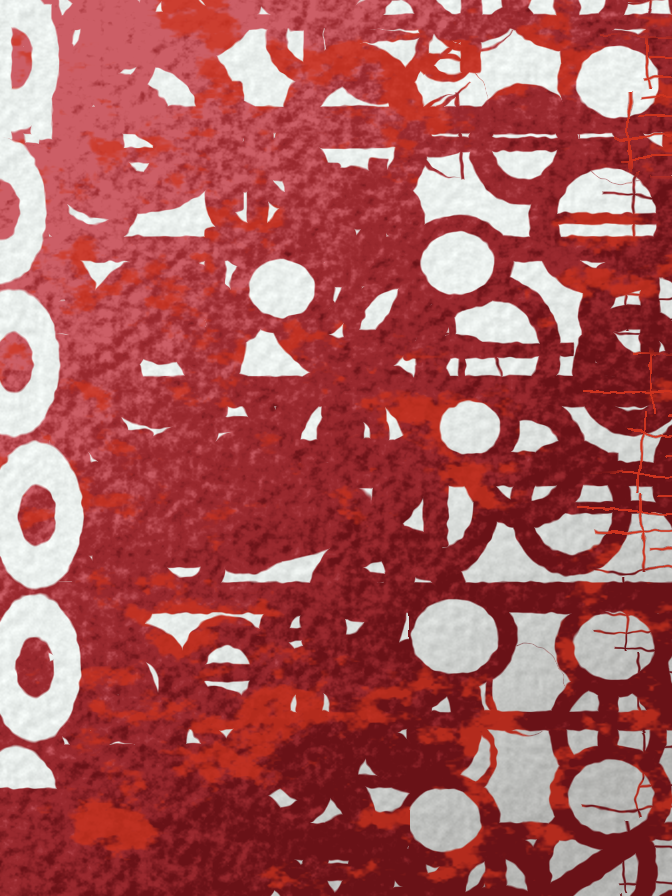
A WebGL 2 fragment shader for this pattern:

```glsl
#version 300 es
precision highp float;
// Red ink print of tangled rings and bars on grainy white paper.
uniform vec2 u_resolution;
out vec4 fragColor;

float hash(vec2 p) {
  return fract(sin(dot(p, vec2(127.1, 311.7))) * 43758.5453);
}

float noise(vec2 p) {
  vec2 i = floor(p), f = fract(p);
  f = f * f * (3.0 - 2.0 * f);
  return mix(mix(hash(i), hash(i + vec2(1, 0)), f.x),
             mix(hash(i + vec2(0, 1)), hash(i + vec2(1, 1)), f.x), f.y);
}

float fbm(vec2 p) {
  return 0.5 * noise(p) + 0.3 * noise(p * 2.1 + 7.0) + 0.2 * noise(p * 4.3 + 3.0);
}

float box(vec2 p, vec2 halfSize) {
  vec2 q = abs(p) - halfSize;
  return length(max(q, 0.0)) + min(max(q.x, q.y), 0.0);
}

float ellipse(vec2 p, vec2 r) {
  return (length(p / r) - 1.0) * min(r.x, r.y);
}

// One ring and one bar per cell, merged with those of the neighbours
float tangle(vec2 p, float cell, float seed) {
  float d = 1.0;
  vec2 base = floor(p / cell);
  for (int y = -1; y <= 1; y++)
    for (int x = -1; x <= 1; x++) {
      vec2 id = base + vec2(x, y), key = id + seed;
      vec2 centre = id + vec2(hash(key), hash(key + 5.3));
      vec2 q = p / cell - centre;
      float radius = mix(0.28, 0.56, hash(key + 9.1));
      float stroke = mix(0.06, 0.13, hash(key + 2.7));
      float ring = abs(length(q * vec2(1.0, mix(0.8, 1.1, hash(key + 4.4)))) - radius) - stroke;
      float pick = hash(key + 13.9);
      float angle = pick < 0.45 ? 0.0 : pick < 0.75 ? 1.5708 : pick * 9.0;
      float c = cos(angle), s = sin(angle);
      vec2 barSize = vec2(mix(0.3, 0.75, hash(key + 6.2)), mix(0.04, 0.1, pick));
      d = min(d, min(ring, box(mat2(c, -s, s, c) * q, barSize)));
    }
  return d * cell;
}

// Distance to the ink: negative where it is printed
float inkShape(vec2 p) {
  float dense = smoothstep(0.62, 0.36, p.x + 0.12 * (noise(p * 6.0) - 0.5));
  float d = tangle(p, 0.15, 3.0) - 0.005 * dense;
  d = min(d, tangle(p, 0.1, 41.0) + mix(0.013, -0.004, dense));

  // Long horizontal bars
  float row = floor(p.y / 0.13);
  float barY = (row + mix(0.3, 0.7, hash(vec2(row, 8.0)))) * 0.13;
  d = min(d, abs(p.y - barY) - mix(0.008, 0.018, hash(vec2(row, 2.0))));

  // Solid masses
  d = min(d, ellipse(p - vec2(0.25, 0.43), vec2(0.17, 0.06)));
  d = min(d, box(p - vec2(0.12, 0.06), vec2(0.13, 0.11)));

  // Bold rings with cleared centres
  vec2 id = floor(p / 0.2);
  if (hash(id + 17.0) < 0.3 + 0.4 * smoothstep(0.35, 0.5, p.x)) {
    vec2 q = p - (id + mix(vec2(0.36), vec2(0.64), vec2(hash(id), hash(id + 3.0)))) * 0.2;
    float inner = ellipse(q, vec2(0.049, 0.042) * mix(0.7, 1.0, hash(id + 6.0)));
    d = max(min(d, inner - 0.018), -inner);
  }

  // White arcs and strokes down the left margin
  float slot = floor(p.y / 0.17);
  vec2 q = vec2(p.x - 0.05 * hash(vec2(slot, 4.0)), mod(p.y, 0.17) - 0.085);
  float arc = abs(ellipse(q, vec2(0.036, 0.058))) - 0.015;
  float stroke = box(p - vec2(0.02, 0.92), vec2(0.04, 0.075));
  stroke = max(stroke, 0.011 - abs(mod(p.x, 0.045) - 0.024));
  d = min(d, box(p, vec2(0.055, 0.84)));
  return max(d, -min(max(arc, 0.12 - p.y), stroke));
}

// Thin scratchy pen lines along the right edge
float scratches(vec2 p) {
  vec2 q = p + 0.012 * (vec2(noise(p * 28.0), noise(p * 23.0 + 9.0)) - 0.5);
  float row = floor(q.y / 0.022);
  float across = abs(mod(q.y, 0.022) - 0.011) - 0.0013;
  across = max(across, mix(0.64, 0.76, hash(vec2(row, 6.0))) - q.x);
  float down = abs(q.x - 0.69 - 0.04 * hash(vec2(floor(q.y / 0.09), 1.0))) - 0.0014;
  return min(across, down);
}

void main() {
  vec2 p = gl_FragCoord.xy / u_resolution.y;
  float soft = max(0.0012, 0.8 / u_resolution.y);
  vec2 rough = p + 0.003 * (vec2(noise(p * 130.0), noise(p * 130.0 + 31.0)) - 0.5);
  float pen = scratches(rough);
  float ink = smoothstep(soft, -soft, min(inkShape(rough), pen));

  // Paper tooth, lit from the upper left
  vec2 tooth = p * 105.0;
  float relief = fbm(tooth) - fbm(tooth + vec2(-0.5, 0.6));
  float mottle = fbm(p * 75.0 + 20.0) - 0.5;

  vec3 paper = mix(vec3(0.70, 0.70, 0.69), vec3(0.92, 0.94, 0.93),
                   smoothstep(-0.3, 0.55, p.y - 0.9 * p.x + 0.3));
  paper += 0.12 * relief;

  // Ink runs from lit pink to deep crimson
  float light = 0.38 + 0.9 * p.y - 1.1 * p.x + 0.6 * relief + 0.65 * mottle;
  vec3 red = mix(vec3(0.41, 0.07, 0.09), vec3(0.60, 0.16, 0.18), smoothstep(0.0, 0.5, light));
  red = mix(red, vec3(0.80, 0.37, 0.40), smoothstep(0.5, 1.05, light));

  // Patches of orange-red showing through
  float patches = fbm(p * vec2(9.0, 13.0) + 4.0) + 0.5 * (fbm(p * vec2(55.0, 80.0)) - 0.5);
  float orange = smoothstep(0.6, 0.76, patches) * 0.75;
  orange = max(orange, step(pen, 0.0) * smoothstep(0.55, 0.7, noise(p * 12.0)));
  red = mix(red, vec3(0.80, 0.20, 0.12), orange);

  fragColor = vec4(mix(paper, red, ink), 1.0);
}
```
